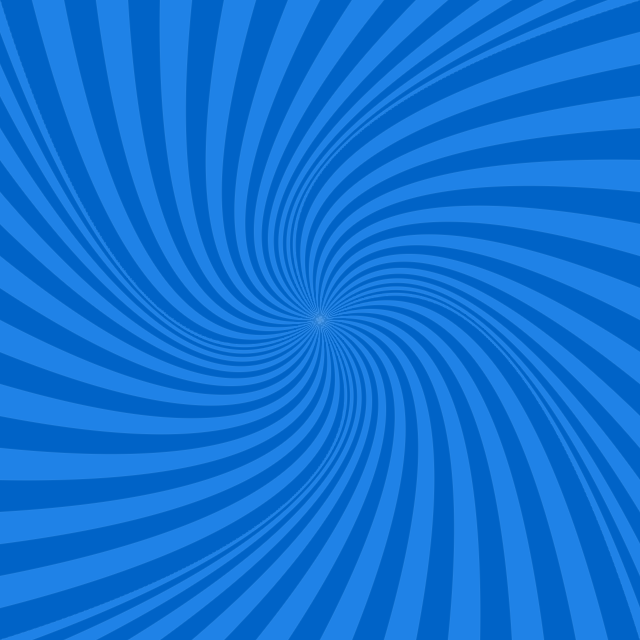
Give the GLSL for this background, as a WebGL 2 fragment shader.

```glsl
#version 300 es
precision highp float;
// Two-tone blue swirl: forty curved rays from the centre to even steps along the frame.

uniform vec2 u_resolution;
out vec4 fragColor;

vec2 complexDivide(vec2 a, vec2 b) {
    return vec2(dot(a, b), a.y * b.x - a.x * b.y) / dot(b, b);
}

// Quadratic Bezier from the centre to the unit point, as a complex factor.
vec2 rayCurve(float t) {
    return 2.0 * t * (1.0 - t) * vec2(0.105, 0.468) + vec2(t * t, 0.0);
}

// Frame point whose curved ray passes through p, found by bisection.
vec2 rayEnd(vec2 p) {
    float low = 0.0, high = 1.0;
    for (int i = 0; i < 20; i++) {
        float middle = 0.5 * (low + high);
        vec2 end = abs(complexDivide(p, rayCurve(middle)));
        if (max(end.x, end.y) > 0.5) low = middle;
        else high = middle;
    }
    return complexDivide(p, rayCurve(high));
}

// Clockwise position along the side of the frame that holds the point.
float framePosition(vec2 end) {
    return abs(end.y) > abs(end.x) ? end.x * sign(end.y) : -end.y * sign(end.x);
}

void main() {
    float size = min(u_resolution.x, u_resolution.y);
    vec2 p = (gl_FragCoord.xy - 0.5 * u_resolution) / size;

    // Signed wave: positive in light rays, negative in dark ones.
    float along = framePosition(rayEnd(p));
    float wave = abs(fract(along * 10.0 + 0.25) - 0.5) - 0.25;
    float slope = max(length(vec2(dFdx(wave), dFdy(wave))), 1e-5);
    float edgePixels = wave / slope;

    vec3 darkBlue = vec3(0.0, 0.39, 0.78);
    vec3 lightBlue = vec3(0.122, 0.51, 0.905);
    vec3 paleBlue = vec3(0.42, 0.67, 0.92);
    vec3 color = mix(darkBlue, lightBlue, clamp(edgePixels + 0.5, 0.0, 1.0));

    // Faint seams between rays and the small glow where they meet.
    float seam = 1.0 - smoothstep(0.0, 0.002, abs(edgePixels) / size);
    float glow = exp(-length(p) / 0.012);
    color = mix(color, paleBlue, max(0.1 * seam, 0.75 * glow));

    fragColor = vec4(color, 1.0);
}
```
